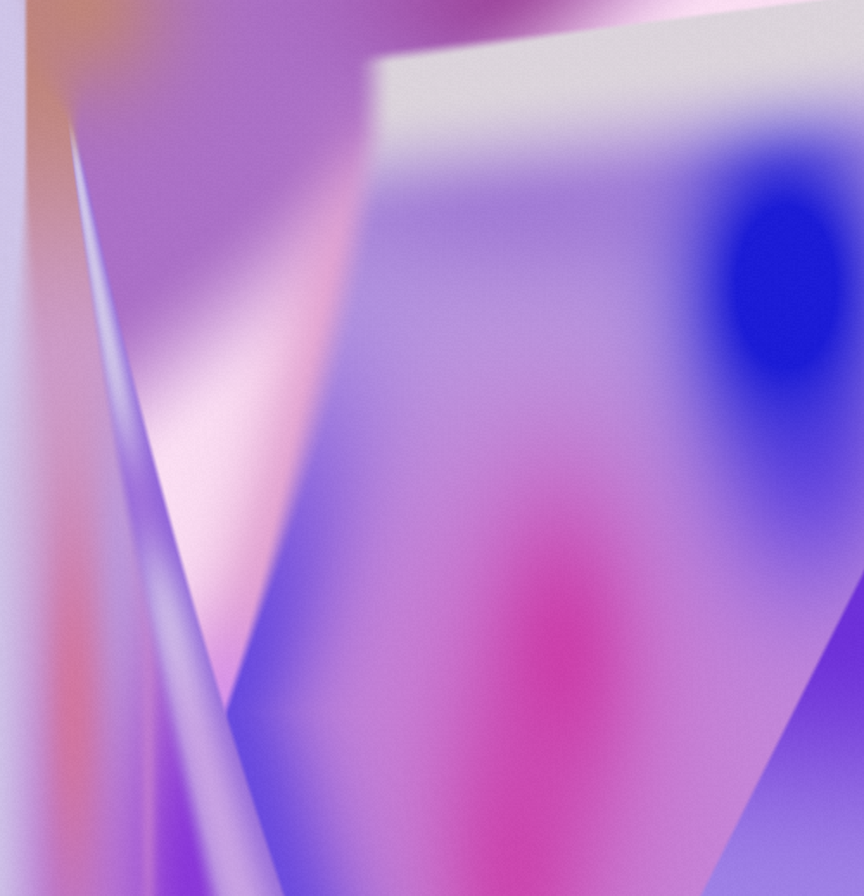
A WebGL 1 fragment shader for this background:

```glsl
precision highp float;
// Soft folded sheets of tinted light: a pale-topped panel, a glowing backdrop
// wedge and a striped left fold, each a colour field built from gaussian
// glows and cut out by smooth curved edges.

uniform vec2 u_resolution;

#define EDGE 0.004          // softness of crisp edges
#define GRAIN 0.016         // strength of the film grain
#define GRAIN_CELLS 500.0   // grain cells across the canvas
#define PANEL_X 0.432       // upper left corner of the panel
#define PANEL_TOP 0.935     // height of that corner
#define FACET_X 0.811       // foot of the lower right facet
#define STRIP_X 0.030       // width of the far left strip

const vec3 CREAM = vec3(0.86, 0.83, 0.86);
const vec3 LAVENDER = vec3(0.72, 0.61, 0.88);
const vec3 ORCHID = vec3(0.76, 0.54, 0.86);
const vec3 HAZE = vec3(0.63, 0.49, 0.84);
const vec3 BLUE = vec3(0.11, 0.11, 0.84);
const vec3 INDIGO = vec3(0.36, 0.26, 0.88);
const vec3 VIOLET = vec3(0.54, 0.22, 0.85);
const vec3 MAGENTA = vec3(0.80, 0.22, 0.65);
const vec3 PLUM = vec3(0.62, 0.28, 0.62);
const vec3 PURPLE = vec3(0.67, 0.44, 0.78);
const vec3 CLAY = vec3(0.75, 0.52, 0.48);
const vec3 ROSE = vec3(0.87, 0.60, 0.80);
const vec3 BLUSH = vec3(0.98, 0.87, 0.95);
const vec3 CORAL = vec3(0.84, 0.45, 0.58);
const vec3 MIST = vec3(0.81, 0.77, 0.91);

float hash(vec2 p) {
  return fract(sin(dot(p, vec2(127.1, 311.7))) * 43758.5453);
}

float glow(vec2 p, vec2 center, vec2 radius) {
  vec2 d = (p - center) / radius;
  return exp(-dot(d, d));
}

float bell(float x, float width) {
  return exp(-x * x / (width * width));
}

float cover(float d, float softness) {
  return smoothstep(-softness, softness, d);
}

// Right boundary of the left fold
float foldEdge(float y) {
  float t = 0.876 - y;
  return 0.083 + 0.215 * t + 0.075 * t * t;
}

// Left boundary of the panel
float panelEdge(float y) {
  float t = max(0.85 - y, 0.0);
  return PANEL_X - 0.18 * t - 0.133 * t * t;
}

float panelTop(float x) {
  return PANEL_TOP + 0.1265 * (x - PANEL_X);
}

vec3 backdrop(vec2 p) {
  vec3 c = mix(PURPLE, CLAY, glow(p, vec2(0.09, 1.0), vec2(0.11, 0.11)));
  c = mix(c, PLUM, glow(p, vec2(0.60, 1.0), vec2(0.17, 0.08)));
  float slant = p.y - 0.6 - 0.8 * (p.x - 0.18);
  c = mix(c, BLUSH, 1.0 - smoothstep(-0.13, 0.10, slant));
  float rim = bell(panelEdge(p.y) - p.x, 0.065);
  c = mix(c, ROSE, 0.85 * rim * (1.0 - smoothstep(0.68, 0.95, p.y)));
  return mix(c, vec3(0.84, 0.57, 0.92), glow(p, vec2(0.27, 0.20), vec2(0.10, 0.10)));
}

vec3 panel(vec2 p) {
  vec3 c = mix(ORCHID, LAVENDER, smoothstep(0.25, 0.70, p.y));
  c = mix(c, HAZE, glow(p, vec2(0.60, 0.77), vec2(0.30, 0.09)));
  float inset = p.x - max(panelEdge(p.y), foldEdge(p.y));
  c = mix(c, INDIGO, 0.9 * bell(inset, 0.095) * (1.0 - smoothstep(0.22, 0.75, p.y)));
  // Magenta flame
  c = mix(c, vec3(0.80, 0.43, 0.79), 0.8 * glow(p, vec2(0.63, 0.16), vec2(0.20, 0.36)));
  c = mix(c, MAGENTA, 0.85 * glow(p, vec2(0.65, 0.27), vec2(0.085, 0.17)));
  c = mix(c, MAGENTA, 0.75 * glow(p, vec2(0.595, 0.02), vec2(0.09, 0.20)));
  // Blue well and its tail
  c = mix(c, vec3(0.42, 0.28, 0.88), 0.85 * glow(p, vec2(0.94, 0.48), vec2(0.11, 0.15)));
  c = mix(c, BLUE, min(1.0, 1.35 * glow(p, vec2(0.91, 0.68), vec2(0.105, 0.165))));
  // Pale upper band
  return mix(CREAM, c, smoothstep(0.05, 0.19, panelTop(p.x) - p.y));
}

vec3 leftFold(vec2 p) {
  vec3 c = mix(vec3(0.72, 0.46, 0.83), vec3(0.80, 0.61, 0.79), smoothstep(0.0, 0.55, p.y));
  c = mix(c, CLAY, smoothstep(0.58, 0.95, p.y));
  c = mix(c, LAVENDER, 0.8 * glow(p, vec2(0.135, 0.36), vec2(0.03, 0.20)));
  c = mix(c, CORAL, 0.8 * glow(p, vec2(0.085, 0.21), vec2(0.035, 0.22)));
  c = mix(c, VIOLET, glow(p, vec2(0.22, 0.02), vec2(0.06, 0.26)));
  c = mix(c, ROSE, 0.4 * glow(p, vec2(0.172, 0.10), vec2(0.009, 0.22)));
  float blur = mix(0.045, EDGE, smoothstep(0.40, 0.85, p.y));
  c = mix(c, MIST, cover(STRIP_X - p.x, blur));
  // Tapered blade along the boundary, brightest at mid width
  float width = max(0.085 - 0.09 * p.y, 0.004);
  float across = (foldEdge(p.y) - p.x) / width;
  vec3 sheen = mix(MIST, vec3(0.63, 0.45, 0.86), bell(p.y - 0.44, 0.09));
  sheen = mix(sheen, vec3(0.78, 0.63, 0.89), 1.0 - smoothstep(0.15, 0.40, p.y));
  vec3 blade = mix(vec3(0.55, 0.38, 0.85), sheen, bell(across - 0.6, 0.5));
  float tip = 1.0 - smoothstep(0.80, 0.88, p.y);
  return mix(c, blade, tip * (1.0 - smoothstep(0.8, 1.15, across)));
}

void main() {
  vec2 p = gl_FragCoord.xy / u_resolution;
  vec3 color = backdrop(p);

  float sideBlur = mix(0.006, 0.024, smoothstep(0.22, 0.60, p.y));
  float topBlur = mix(0.010, EDGE, smoothstep(0.45, 0.75, p.x));
  float inside = cover(p.x - panelEdge(p.y), sideBlur) * cover(panelTop(p.x) - p.y, topBlur);
  color = mix(color, panel(p), inside);

  // Lower right facet
  vec3 facet = mix(vec3(0.62, 0.50, 0.90), vec3(0.43, 0.19, 0.85), smoothstep(0.0, 0.30, p.y));
  color = mix(color, facet, cover(p.x - FACET_X - 0.522 * p.y, EDGE));

  float foldBlur = mix(EDGE, 0.05, smoothstep(0.84, 0.95, p.y));
  color = mix(color, leftFold(p), cover(foldEdge(p.y) - p.x, foldBlur));

  color += GRAIN * (hash(floor(p * GRAIN_CELLS)) - 0.5);
  gl_FragColor = vec4(color, 1.0);
}
```
